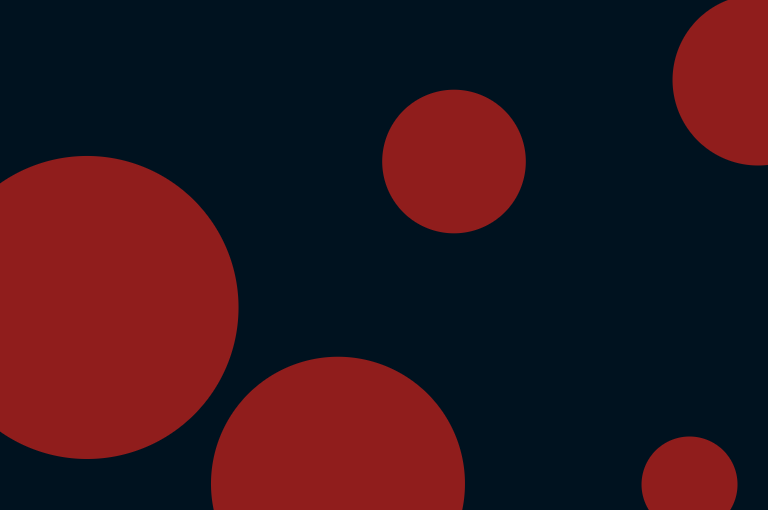
Give the GLSL for this background, as a Shadertoy shader.

```glsl
// Five flat red discs scattered over a dark navy background.

const vec3 NAVY = vec3(0.0, 0.07, 0.122);
const vec3 RED = vec3(0.563, 0.113, 0.111);

// Each disc: centre x, centre y, radius, in units of the canvas height.
const int DISC_COUNT = 5;
const vec3 DISCS[DISC_COUNT] = vec3[DISC_COUNT](
    vec3(0.1706, 0.3971, 0.2971),
    vec3(0.6627, 0.0515, 0.2490),
    vec3(0.8902, 0.6833, 0.1408),
    vec3(1.4863, 0.8431, 0.1676),
    vec3(1.3520, 0.0500, 0.0941)
);

// Signed distance to the nearest disc edge, negative inside.
float discsDistance(vec2 point) {
    float nearest = 1e3;
    for (int i = 0; i < DISC_COUNT; i++) {
        nearest = min(nearest, length(point - DISCS[i].xy) - DISCS[i].z);
    }
    return nearest;
}

void mainImage(out vec4 fragColor, in vec2 fragCoord) {
    vec2 point = fragCoord / iResolution.y;
    float pixelSize = 1.0 / iResolution.y;

    // Blend across one pixel for a smooth edge.
    float coverage = clamp(0.5 - discsDistance(point) / pixelSize, 0.0, 1.0);
    fragColor = vec4(mix(NAVY, RED, coverage), 1.0);
}
```
